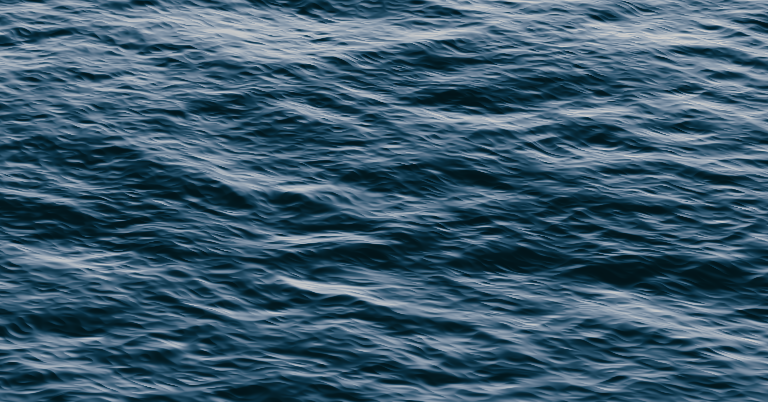
This texture is drawn by a Shadertoy shader. Its source:

```glsl
// Choppy open water seen at a low angle, with dark wave fronts and pale sky on the backs.
// Six layers of ridged gradient noise, each nudged by the larger ones, are summed as slopes;
// the total slope is turned into an even share of tones and coloured by a ramp.

#define LAYERS 6
#define SWELL_FREQ vec2(1.3, 4.5)   // waves per canvas height, across and up
#define FREQ_STEP 1.7               // growth of frequency per layer
#define FAR_SCALE 0.6               // extra shrinking of waves toward the top
#define CREST_SOFT 0.06             // width of the crest edge, in waves
#define ROUNDNESS 0.25              // share of smooth, uncrested waves
#define BEND 0.3                    // how far large waves push small ones
#define SIDE_LIGHT 0.12             // share of light from the side
#define CONTRAST 2.05
#define PATCHES 0.8                 // broad light and dark areas

vec2 hashGradient(vec2 cell) {
    vec3 p = fract(cell.xyx * vec3(0.1031, 0.1030, 0.0973));
    p += dot(p, p.yzx + 33.33);
    return fract((p.xx + p.yz) * p.zy) * 2.0 - 1.0;
}

// Gradient noise: value in x, its derivatives in yz
vec3 noiseWithSlope(vec2 p) {
    vec2 i = floor(p), f = fract(p);
    vec2 u = f * f * f * (f * (f * 6.0 - 15.0) + 10.0);
    vec2 du = 30.0 * f * f * (f * (f - 2.0) + 1.0);
    vec2 ga = hashGradient(i);
    vec2 gb = hashGradient(i + vec2(1.0, 0.0));
    vec2 gc = hashGradient(i + vec2(0.0, 1.0));
    vec2 gd = hashGradient(i + vec2(1.0, 1.0));
    float a = dot(ga, f);
    float b = dot(gb, f - vec2(1.0, 0.0));
    float c = dot(gc, f - vec2(0.0, 1.0));
    float d = dot(gd, f - vec2(1.0, 1.0));
    float value = mix(mix(a, b, u.x), mix(c, d, u.x), u.y);
    vec2 slope = mix(mix(ga, gb, u.x), mix(gc, gd, u.x), u.y)
               + du * (u.yx * (a - b - c + d) + vec2(b, c) - a);
    return vec3(value, slope);
}

// Light reflected by the summed wave slopes; negative on faces toward the viewer
float waveLight(vec2 p) {
    float light = 0.0;
    vec2 freq = SWELL_FREQ;
    for (int i = 0; i < LAYERS; i++) {
        float k = float(i);
        float tilt = 0.06 + 0.13 * cos(k * 2.4 + 1.6);
        vec2 q = vec2(p.x, p.y + tilt * p.x) * freq + k * vec2(17.3, 31.7);
        vec3 n = noiseWithSlope(q);

        // Fold the noise into a crest that is sharp on top and round in the trough
        float fold = sqrt(n.x * n.x + CREST_SOFT * CREST_SOFT);
        vec2 slope = n.yz * mix(n.x / fold, 1.0, ROUNDNESS);
        float weight = 0.84 - 0.04 * k;
        light += weight * (slope.y + SIDE_LIGHT * slope.x);

        // Smaller waves ride on this one
        p.y += BEND * fold / freq.y;
        freq *= FREQ_STEP;
    }
    return light;
}

// Tone 0..1 to water colour; stops sit at the middle of each colour's share
vec3 waterColour(float tone) {
    const vec3 abyss = vec3(0.01, 0.10, 0.13);
    const vec3 deep  = vec3(0.04, 0.20, 0.28);
    const vec3 blue  = vec3(0.18, 0.34, 0.44);
    const vec3 slate = vec3(0.37, 0.47, 0.56);
    const vec3 mist  = vec3(0.53, 0.60, 0.67);
    const vec3 sky   = vec3(0.70, 0.73, 0.76);
    vec3 colour = mix(abyss * 0.75, abyss, clamp(tone / 0.09, 0.0, 1.0));
    colour = mix(colour, deep, clamp((tone - 0.09) / 0.20, 0.0, 1.0));
    colour = mix(colour, blue, clamp((tone - 0.29) / 0.21, 0.0, 1.0));
    colour = mix(colour, slate, clamp((tone - 0.50) / 0.19, 0.0, 1.0));
    colour = mix(colour, mist, clamp((tone - 0.69) / 0.16, 0.0, 1.0));
    return mix(colour, sky, clamp((tone - 0.85) / 0.12, 0.0, 1.0));
}

void mainImage(out vec4 fragColor, in vec2 fragCoord) {
    vec2 uv = fragCoord / iResolution.y;
    float aspect = iResolution.x / iResolution.y;

    // Perspective: waves shrink toward the top
    vec2 water = vec2((uv.x - 0.5 * aspect) * (1.0 + FAR_SCALE * uv.y),
                      uv.y + 0.5 * FAR_SCALE * uv.y * uv.y);

    // Broad brightness: pale far water, dark middle, plus drifting patches
    float band = uv.y - 0.42;
    float broad = 2.2 * band * band - 0.22;
    broad += PATCHES * noiseWithSlope(water * vec2(0.9, 2.6) + 5.4).x;

    float light = waveLight(water) + broad;
    float tone = 1.0 / (1.0 + exp(-CONTRAST * light));
    vec3 colour = waterColour(tone);

    // Warm glints, strongest at the right
    float glint = smoothstep(0.95, 1.0, tone) * (0.4 + 0.6 * uv.x / aspect);
    colour += glint * vec3(0.13, 0.09, 0.04);
    fragColor = vec4(colour, 1.0);
}
```
